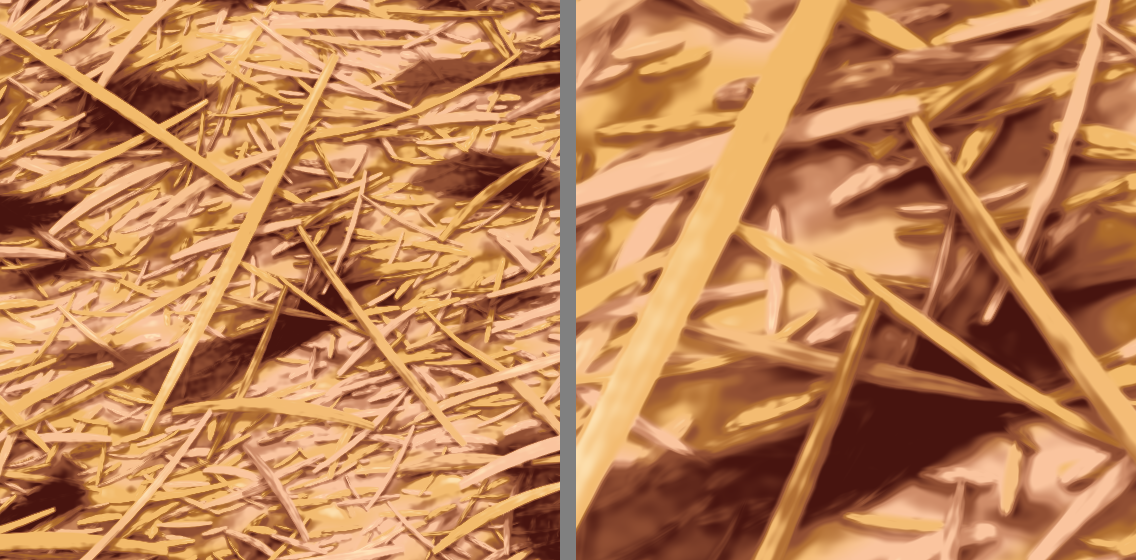
Left: the whole. Right: its middle third, enlarged.
Reproduce this texture procedurally as a WebGL 1 fragment shader.

```glsl
precision highp float;
// Dry straw: a fibrous bed of stretched gradient noise under eight layers of
// scattered stalks, from short chaff up to long stems. Each layer updates a
// tone and a gold share, and a palette turns the pair into colour at the end.
uniform vec2 u_resolution;

vec3 hash3(vec2 p) {
  vec3 q = fract(p.xyx * vec3(0.1031, 0.1030, 0.0973));
  q += dot(q, q.yxz + 33.33);
  return fract((q.xxy + q.yzz) * q.zyx);
}

float cornerSlope(vec2 corner, vec2 offset) {
  return dot(hash3(corner).xy * 2.0 - 1.0, offset);
}

// Gradient noise, roughly -0.6 to 0.6.
float noise(vec2 p) {
  vec2 i = floor(p), f = fract(p);
  vec2 s = f * f * f * (f * (f * 6.0 - 15.0) + 10.0);
  vec2 e = vec2(1.0, 0.0);
  float low = mix(cornerSlope(i, f), cornerSlope(i + e, f - e), s.x);
  float high = mix(cornerSlope(i + e.yx, f - e.yx), cornerSlope(i + 1.0, f - 1.0), s.x);
  return mix(low, high, s.y);
}

// Rotates into a frame whose x axis points along the angle.
vec2 along(vec2 p, float angle) {
  float c = cos(angle), s = sin(angle);
  return vec2(c * p.x + s * p.y, c * p.y - s * p.x);
}

// Main lie of the stalks at a place.
float flowAngle(vec2 p) {
  return 0.2 + 0.9 * noise(p * 1.7 + 3.0);
}

// Lays one layer of stalks over surface = (tone, gold share).
void layStalks(inout vec2 surface, vec2 p, float cells, float width, float keep, float seed) {
  vec2 g = p * cells;
  float soft = 0.0027 * cells;
  for (int j = -1; j <= 1; j++) {
    for (int i = -1; i <= 1; i++) {
      vec2 cell = floor(g) + vec2(float(i), float(j));
      vec3 a = hash3(cell + seed);
      vec3 b = hash3(cell + seed + 71.0);
      if (b.x > keep) continue;

      // Curved, tapering stalk, now and then lying across the flow.
      vec2 centre = cell + a.xy;
      float turn = a.z * 2.0 - 1.0;
      float angle = flowAngle(centre / cells) + 0.25 * turn + 0.95 * turn * turn * turn;
      vec2 d = along(g - centre, angle);
      d.y += (b.y - 0.5) * 0.35 * d.x * d.x;
      float halfLength = 0.5 + 0.42 * b.z;
      float reach = d.x / halfLength;
      float w = width * cells * (0.55 + 0.9 * b.y) * (1.0 - 0.45 * min(reach * reach, 1.0));
      float ends = 1.0 - smoothstep(halfLength - 2.0 * soft, halfLength + soft, abs(d.x));

      // Shadow below, then the rounded and streaked body.
      float shadow = 1.0 - smoothstep(0.5 * w, 1.8 * w + soft, abs(d.y + 0.8 * w));
      surface.x *= 1.0 - 0.34 * shadow * ends;
      float across = clamp(d.y / w, -1.0, 1.0);
      float streak = noise(vec2(d.x * 5.0, across * 1.6) + cell * 7.0);
      float tone = 0.66 + 0.34 * b.x / keep + 0.12 * across - 0.13 * across * across + 0.3 * streak;
      float gold = smoothstep(0.35, 0.65, fract(b.z * 7.3 + a.x));
      float cover = ends * (1.0 - smoothstep(w - soft, w + soft, abs(d.y)));
      surface = mix(surface, vec2(tone, gold), cover);
    }
  }
}

vec3 strawColour(float tone, float gold) {
  vec3 middle = mix(vec3(0.81, 0.55, 0.41), vec3(0.68, 0.42, 0.17), gold);
  vec3 light = mix(vec3(0.98, 0.77, 0.62), vec3(0.95, 0.73, 0.42), gold);
  vec3 colour = mix(vec3(0.28, 0.08, 0.06), vec3(0.57, 0.31, 0.20), smoothstep(0.08, 0.36, tone));
  colour = mix(colour, middle, smoothstep(0.38, 0.56, tone));
  colour = mix(colour, light, smoothstep(0.56, 0.76, tone));
  return mix(colour, vec3(1.0, 0.91, 0.74), 0.8 * smoothstep(0.95, 1.25, tone));
}

void main() {
  vec2 p = gl_FragCoord.xy / min(u_resolution.x, u_resolution.y);

  // Fibrous bed, bent by a slow warp.
  vec2 warp = vec2(noise(p * 4.0 + 11.0), noise(p * 4.0 + 37.0));
  vec2 q = along(p + 0.09 * warp, 0.25);
  float fibres = 0.75 * noise(q * vec2(8.0, 26.0)) + 0.45 * noise(q * vec2(22.0, 54.0) + 19.0);
  float gold = smoothstep(-0.2, 0.2, noise(q * vec2(7.0, 18.0) + 53.0));
  vec2 surface = vec2(0.69 + 0.95 * fibres, gold);

  // Hollows darken the chaff but stay under the longer stems.
  float hollow = smoothstep(0.08, 0.32, noise(q * vec2(3.5, 9.0) + 83.0));
  for (int k = 0; k < 8; k++) {
    float size = float(k) / 7.0;
    if (k == 4) surface.x *= 1.0 - 0.74 * hollow;
    float cells = 22.0 * pow(0.72, float(k));
    layStalks(surface, p, cells, mix(0.0052, 0.0135, size * size), mix(0.85, 0.5, size), 17.0 * float(k) + 5.0);
  }

  // Fine grain, then broad light and a broad drift between pink and gold.
  surface.x += 0.1 * noise(p * 75.0) + 0.35 * noise(p * 2.3 + 29.0) + 0.35 * noise(q * vec2(4.0, 7.0) + 61.0);
  surface.y = clamp(surface.y + 0.9 * noise(p * 2.0 + 47.0), 0.0, 1.0);
  gl_FragColor = vec4(strawColour(surface.x, surface.y), 1.0);
}
```
